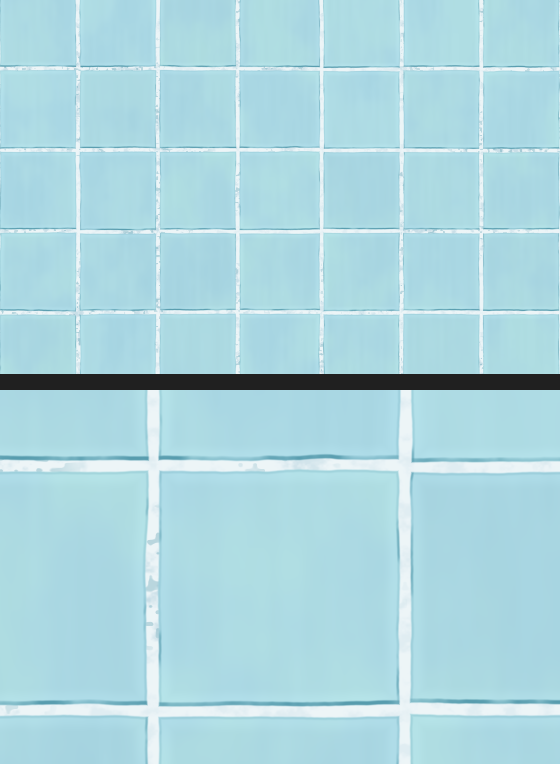
Top: the whole. Bottom: its middle third, enlarged.
Reproduce this pattern procedurally as a Shadertoy shader.

```glsl
// Pale aqua glazed square tiles with worn white grout and broken teal shadow lines.
#define FIRST_JOINT vec2(0.1393, 0.1640)
#define PITCH vec2(0.1426, 0.2173)
#define WIDE_COLUMN 0.0072
#define GROUT_HALF vec2(0.0054, 0.0050)
#define GLAZE vec3(0.672, 0.849, 0.890)
#define GLAZE_GREEN vec3(0.688, 0.870, 0.885)
#define GLAZE_BLUE vec3(0.650, 0.832, 0.884)
#define GROUT_LIGHT vec3(0.935, 0.962, 0.972)
#define GROUT_WORN vec3(0.790, 0.872, 0.905)
#define SHADOW_TEAL vec3(0.340, 0.610, 0.680)
#define WOBBLE 0.0022

float hash(vec2 p) {
    vec3 q = fract(p.xyx * vec3(0.1031, 0.1030, 0.0973));
    q += dot(q, q.yzx + 33.33);
    return fract((q.x + q.y) * q.z);
}

float noise(vec2 p) {
    vec2 i = floor(p), f = fract(p);
    f = f * f * (3.0 - 2.0 * f);
    return mix(mix(hash(i), hash(i + vec2(1, 0)), f.x),
               mix(hash(i + vec2(0, 1)), hash(i + vec2(1, 1)), f.x), f.y);
}

float fbm(vec2 p) {
    float sum = 0.0, amp = 0.5;
    for (int i = 0; i < 4; i++) {
        sum += amp * noise(p);
        p = p * 2.03 + 17.1;
        amp *= 0.5;
    }
    return sum / 0.9375;
}

// Soft line of given half width around distance zero
float stroke(float d, float halfWidth, float soft) {
    return 1.0 - smoothstep(halfWidth - soft, halfWidth + soft, abs(d));
}

// Cloudy glaze with a tint per tile and faint vertical brush marks
vec3 glaze(vec2 p, vec2 cell) {
    vec2 seed = cell * 13.7 + 50.0;
    float cloud = fbm(p * vec2(9.0, 7.0) + seed);
    float tint = hash(cell + 41.0);
    vec3 col = mix(GLAZE, GLAZE_GREEN, smoothstep(0.35, 0.75, cloud) * (0.3 + 0.7 * tint));
    col = mix(col, GLAZE_BLUE, smoothstep(0.55, 0.25, cloud) * (1.0 - 0.6 * tint));
    float brush = noise(p * vec2(95.0, 9.0) + seed) - 0.5;
    return col + 0.010 * brush + 0.012 * (hash(cell + 87.0) - 0.5);
}

void mainImage(out vec4 fragColor, in vec2 fragCoord) {
    vec2 uv = fragCoord / iResolution.xy;
    float aspect = iResolution.x / iResolution.y;
    vec2 p = vec2(uv.x * aspect, uv.y);
    float soft = max(0.0011, 0.8 / iResolution.y);

    // Grid with one slightly wider middle column
    vec2 gridPos = uv - FIRST_JOINT;
    gridPos.x -= WIDE_COLUMN * smoothstep(0.43, 0.57, uv.x);
    gridPos /= PITCH;
    vec2 cell = floor(gridPos);
    vec2 joint = floor(gridPos + 0.5);

    // Signed distance to the nearest joints, set by hand
    vec2 d = (gridPos - joint) * PITCH * vec2(aspect, 1.0);
    vec2 along = vec2(p.y, p.x);
    vec2 lane = joint * 19.3 + vec2(70.0, 130.0);
    vec2 drift = vec2(noise(vec2(along.x * 14.0, lane.x)),
                      noise(vec2(along.y * 14.0, lane.y)));
    d += WOBBLE * (drift - 0.5);
    d.y += 0.003 * (hash(vec2(cell.x, joint.y) + 23.0) - 0.5);

    // Ragged joint width
    vec2 ragged = vec2(fbm(vec2(along.x * 38.0, lane.x + 5.0)),
                       fbm(vec2(along.y * 38.0, lane.y + 5.0)));
    vec2 halfWidth = GROUT_HALF * (0.72 + 0.5 * ragged);
    vec2 rim = abs(d) - halfWidth;

    // Tile face, pale rounded rim and thin teal outline
    vec3 col = glaze(p, cell);
    float edge = min(rim.x, rim.y);
    col += 0.022 * smoothstep(0.016, 0.004, edge);
    col = mix(col, SHADOW_TEAL, 0.20 * stroke(edge - 0.001, 0.0012, soft));

    // Broken shadow under each tile and fainter marks beside it
    float breaks = fbm(vec2(p.x * 24.0, lane.y + 31.0));
    float under = stroke(d.y - halfWidth.y - 0.0016, 0.0020, soft);
    col = mix(col, SHADOW_TEAL, under * (0.25 + 0.75 * smoothstep(0.28, 0.65, breaks)));
    float sideBreaks = fbm(vec2(p.y * 30.0, lane.x + sign(d.x) * 7.0));
    float side = stroke(rim.x - 0.0008, 0.0013, soft);
    col = mix(col, SHADOW_TEAL, 0.6 * side * smoothstep(0.48, 0.75, sideBreaks));

    // White grout, chipped and stained in patches
    vec2 cover = 1.0 - smoothstep(vec2(-soft), vec2(soft), rim);
    float grout = max(cover.x, cover.y);
    float stain = smoothstep(0.46, 0.76, fbm(p * vec2(65.0, 75.0)));
    float patches = smoothstep(0.3, 0.7, noise(p * 8.0 + 11.0));
    vec3 groutCol = mix(GROUT_LIGHT, GROUT_WORN, stain * (0.35 + 0.65 * patches));
    float chips = smoothstep(0.70, 0.86, noise(p * vec2(150.0, 190.0)));
    groutCol = mix(groutCol, SHADOW_TEAL, 0.35 * chips * patches);
    col = mix(col, groutCol, grout * 0.97);

    fragColor = vec4(clamp(col, 0.0, 1.0), 1.0);
}
```
